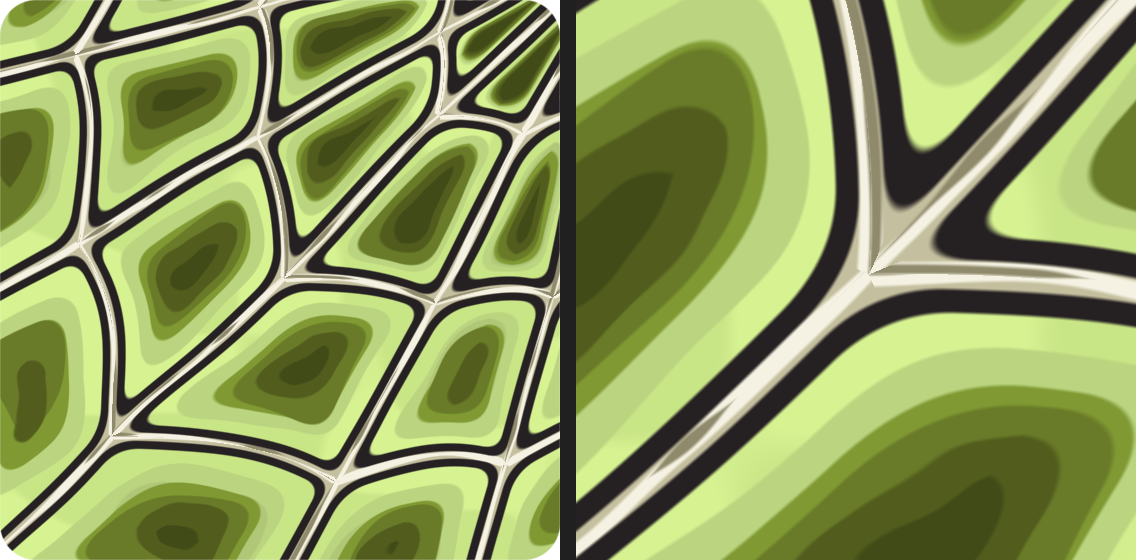
Left, the full canvas; right, a detail of the centre.
Write a WebGL 2 fragment shader that draws this texture.

```glsl
#version 300 es
precision highp float;
// Leaf-like cells between cream veins with dark outlines. The veins form a
// sagging web: jittered spokes from a hub beyond the upper right, crossed by rings.
// Each cell is filled with nested green bands by its depth from the veins.

uniform vec2 u_resolution;
out vec4 fragColor;

const vec2 HUB = vec2(1.15, 1.15);
const float SPOKE_STEP = 0.273;     // radians between spokes
const float SPOKE_JITTER = 0.10;
const float RING_STEP = 0.315;      // ring spacing, relative to the main ring
const float RING_JITTER = 0.05;
const float RING_SAG = 0.04;        // pull of the rings towards the hub
const float VEIN = 0.0072;          // half width of the cream core
const float OUTLINE = 0.0140;       // width of the dark stroke
const float FILLET = 0.030;         // rounding where veins meet
const float FRAME_RADIUS = 0.065;

const vec3 INK = vec3(0.145, 0.125, 0.130);
const vec3 CREAM = vec3(0.77, 0.75, 0.62);
const vec3 CREAM_LIGHT = vec3(0.96, 0.95, 0.89);
const vec3 CREAM_SHADE = vec3(0.56, 0.54, 0.42);
const vec3 LIME = vec3(0.84, 0.95, 0.57);
const vec3 BRIGHT = vec3(0.79, 0.90, 0.53);
const vec3 PALE = vec3(0.73, 0.83, 0.50);
const vec3 DULL = vec3(0.69, 0.78, 0.47);
const vec3 MOSS = vec3(0.50, 0.60, 0.20);
const vec3 OLIVE = vec3(0.41, 0.48, 0.155);
const vec3 DEEP = vec3(0.32, 0.365, 0.115);
const vec3 CORE = vec3(0.25, 0.295, 0.09);

float hash(vec2 p) {
    vec3 q = fract(p.xyx * 0.1031);
    q += dot(q, q.yzx + 33.33);
    return fract((q.x + q.y) * q.z);
}

float noise(vec2 p) {
    vec2 i = floor(p), f = fract(p);
    f = f * f * (3.0 - 2.0 * f);
    return mix(mix(hash(i), hash(i + vec2(1, 0)), f.x),
               mix(hash(i + vec2(0, 1)), hash(i + vec2(1, 1)), f.x), f.y);
}

float smoothMin(float a, float b, float k) {
    float h = max(k - abs(a - b), 0.0) / k;
    return min(a, b) - 0.25 * h * h * k;
}

float spokeAt(float k) {
    return k + (hash(vec2(k + 20.0, 7.0)) - 0.5) * SPOKE_JITTER;
}

// Distance from the hub to the crossing of spoke k and ring n
float nodeRadius(float k, float n) {
    float jitter = (hash(vec2(k + 31.0, n + 11.0)) - 0.5) * RING_JITTER;
    return (1.32 - 0.15 * abs(k)) * (1.0 - RING_STEP * n + jitter);
}

float cover(float x, float blur) { return smoothstep(-blur, blur, x); }

void main() {
    vec2 uv = gl_FragCoord.xy / u_resolution;
    float px = 1.0 / min(u_resolution.x, u_resolution.y);
    float blur = max(px, 0.0015);
    vec2 bend = vec2(noise(uv * 4.0), noise(uv * 4.0 + 19.0)) - 0.5;
    vec2 p = HUB - uv + bend * 0.025;
    float r = length(p);

    // Spokes on either side
    float s = (atan(p.y, p.x) - 0.7854) / SPOKE_STEP;
    float k = floor(s);
    if (s < spokeAt(k)) k -= 1.0;
    else if (s > spokeAt(k + 1.0)) k += 1.0;
    float lo = spokeAt(k), hi = spokeAt(k + 1.0);
    float t = (s - lo) / (hi - lo);
    float dLo = r * sin((s - lo) * SPOKE_STEP);
    float dHi = r * sin((hi - s) * SPOKE_STEP);
    float dSpoke = min(dLo, dHi);

    // Nearest ring, and the ring index of this cell
    float dRing = 1e3, ringSide = 0.0, cell = -3.0;
    for (float n = -2.0; n < 3.5; n += 1.0) {
        float r0 = nodeRadius(k, n), r1 = nodeRadius(k + 1.0, n);
        float mid = mix(r0, r1, t);
        float ring = mid * (1.0 - RING_SAG * 4.0 * t * (1.0 - t));
        float slope = (r1 - r0 - mid * RING_SAG * 4.0 * (1.0 - 2.0 * t)) / ((hi - lo) * SPOKE_STEP);
        float d = (r - ring) / length(vec2(1.0, slope / max(ring, 0.05)));
        if (r < ring) cell = n;
        if (abs(d) < dRing) { dRing = abs(d); ringSide = d; }
    }

    // Depth: 0 at the outline, about 1 in the middle of the cell
    float edge = VEIN + OUTLINE;
    float midRadius = 0.5 * (nodeRadius(k, cell + 0.5) + nodeRadius(k + 1.0, cell + 0.5));
    float room = max(0.5 * midRadius * SPOKE_STEP - edge, 0.014);
    float depth = (smoothMin(dSpoke, dRing, 0.05) - edge) / room;
    float soft = blur / room;
    float wobble = noise(uv * 9.0 + 3.0) - 0.5;
    float ripple = noise(uv * 24.0 + 8.0) - 0.5;
    float patches = noise(uv * 6.0 + 40.0);

    // Nested green bands
    vec3 color = mix(BRIGHT, LIME, cover(patches - 0.66, 0.03) * cover(0.28 - depth, soft));
    color = mix(color, PALE, cover(depth - 0.17 - 0.22 * wobble, soft));
    color = mix(color, DULL, cover(depth - 0.22 - 0.35 * patches, soft));
    color = mix(color, MOSS, cover(depth - 0.36 - 0.12 * wobble, soft));
    color = mix(color, OLIVE, cover(depth - 0.32 - 0.24 * noise(uv * 5.0 + 70.0), soft));
    color = mix(color, DEEP, cover(depth - 0.59 - 0.20 * wobble - 0.08 * ripple, soft));
    color = mix(color, CORE, cover(depth - 0.78 - 0.16 * wobble - 0.10 * ripple, soft));

    // Vein with ink outline, broken highlight and shade
    float d = smoothMin(dSpoke, dRing, FILLET);
    bool onSpoke = dSpoke < dRing;
    float along = onSpoke ? r : s * SPOKE_STEP * r;
    float across = onSpoke ? (dLo < dHi ? dLo : -dHi) : ringSide;
    float lane = onSpoke ? floor(s + 0.5) + 40.0 : cell + 80.0;
    float streak = noise(vec2(along * 9.0, lane));
    float width = VEIN * (0.75 + 0.5 * noise(uv * 7.0 + 55.0));
    float shine = 0.0062 * streak + 0.0012 - abs(across - 0.006 * (noise(vec2(along * 14.0, lane + 9.0)) - 0.5));
    float shade = 0.012 * (noise(vec2(along * 16.0, lane + 23.0)) - 0.62) - abs(across + 0.003);
    vec3 vein = mix(CREAM, CREAM_LIGHT, cover(shine, blur));
    vein = mix(vein, CREAM_SHADE, cover(shade, blur));
    color = mix(color, INK, cover(width + OUTLINE - d, blur));
    color = mix(color, vein, cover(width - d, blur));

    // Rounded white frame corners
    vec2 corner = max(abs(uv - 0.5) - 0.5 + FRAME_RADIUS, 0.0);
    color = mix(color, vec3(1.0), cover(length(corner) - FRAME_RADIUS, px));
    fragColor = vec4(color, 1.0);
}
```
